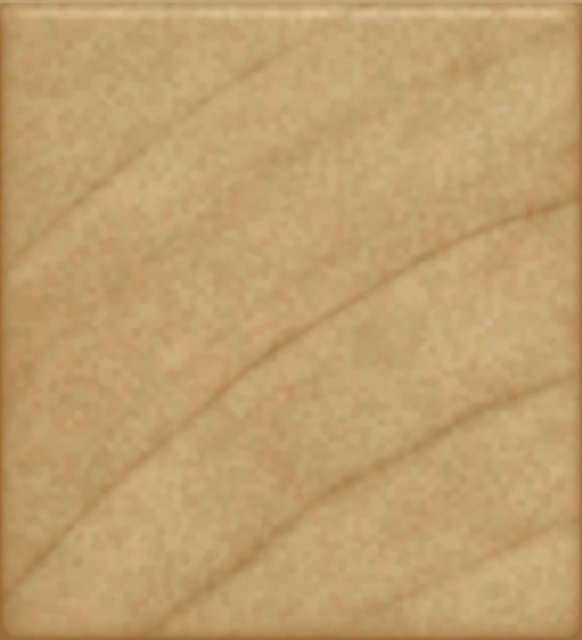
A Shadertoy shader for this texture:

```glsl
// A pale wooden tile: curved growth rings sweep up to the right over soft mottling.
// Rings are offsets of one bent arc, wobbled by layered sines; the mottling is
// smoothed cellular noise, and a rounded box gives the browned, bevelled rim.

vec2 hash2(vec2 p) {
    vec3 q = fract(p.xyx * vec3(0.1031, 0.1030, 0.0973));
    q += dot(q, q.yzx + 33.33);
    return fract((q.xx + q.yz) * q.zy);
}

// Random cell values blended by distance to the cell centres, about -0.5 to 0.5
float cellNoise(vec2 p) {
    vec2 id = floor(p), f = p - id;
    float total = 0.0, weight = 0.0;
    for (int j = -1; j <= 1; j++) {
        for (int i = -1; i <= 1; i++) {
            vec2 cell = vec2(i, j);
            vec2 offset = cell + 0.2 + 0.6 * hash2(id + cell + 50.0) - f;
            float w = exp(-5.0 * dot(offset, offset));
            total += w * hash2(id + cell + 190.0).x;
            weight += w;
        }
    }
    return total / weight - 0.5;
}

// Darkness of all growth rings: a thin core with a softer shade above it
float growthRings(vec2 p) {
    // Ring offset, core width, strength
    const vec3 rings[6] = vec3[6](
        vec3(-0.459, 0.010, 0.50), vec3(-0.232, 0.013, 0.68),
        vec3( 0.060, 0.009, 0.62), vec3( 0.155, 0.012, 0.20),
        vec3( 0.380, 0.018, 0.26), vec3( 0.572, 0.009, 0.58));

    float level = p.y - 1.112 * p.x + 0.441 * p.x * p.x;
    level *= 1.0 + 0.25 * p.x * step(0.0, level);
    level += 0.004 * sin(p.x * 19.0 + p.y * 6.0) + 0.002 * sin(p.x * 47.0 - p.y * 31.0);
    float slope = 1.112 - 0.882 * p.x;
    float stretch = inversesqrt(1.0 + slope * slope);

    float dark = 0.0;
    for (int i = 0; i < 6; i++) {
        float d = (level - rings[i].x) * stretch;
        float core = exp(-d * d / (rings[i].y * rings[i].y));
        float shade = exp(-abs(d) / (d > 0.0 ? 0.040 : 0.012));
        float patchy = 1.0 + 0.8 * cellNoise(p * 9.0 + float(i) * 7.0);
        dark += rings[i].z * patchy * (0.55 * core + 0.40 * shade);
    }
    return dark;
}

void mainImage(out vec4 fragColor, in vec2 fragCoord) {
    vec2 p = fragCoord / iResolution.y;
    vec2 size = iResolution.xy / iResolution.y;

    // Wood tone: broad drifts along the grain, then fine blurred mottling
    vec2 grain = mat2(0.8, -0.6, 0.6, 0.8) * p;
    float tone = 0.40 * cellNoise(grain * vec2(5.0, 14.0))
               + 0.25 * cellNoise(grain * vec2(22.0, 34.0) + 9.0)
               + 0.42 * cellNoise(p * 78.0)
               - growthRings(p)
               - 0.22 * exp(-p.x / 0.16);
    vec3 color = vec3(0.770, 0.647, 0.457) + tone * vec3(0.105, 0.132, 0.142);

    // Faint pink and green tints
    float tint = cellNoise(p * 44.0 + 31.0) + 0.6 * cellNoise(p * 8.0 + 3.0);
    color += tint * vec3(0.022, -0.014, -0.010);

    // Inset from the rounded outline, and from each side
    vec2 q = abs(p - 0.5 * size) - 0.5 * size + 0.025;
    float inset = 0.025 - length(max(q, 0.0)) - min(max(q.x, q.y), 0.0);
    inset = max(inset, 0.0);
    float top = size.y - p.y;
    float nearTop = smoothstep(0.05, 0.02, top);

    // Browned rim, broader on the left and bottom
    float rim = 0.75 * exp(-inset / 0.007)
              + 0.22 * exp(-p.x / 0.035)
              + 0.32 * exp(-p.y / 0.030)
              + 0.12 * exp(-(size.x - p.x) / 0.020);
    color = mix(color, vec3(0.58, 0.40, 0.19), min(rim, 0.85) * (1.0 - 0.35 * nearTop));

    // Lit bevel under the top edge and a pale outer sliver
    float side = smoothstep(0.0, 0.05, min(p.x, size.x - p.x));
    float bevel = exp(-pow((top - 0.021) / 0.008, 2.0)) * side;
    color += bevel * vec3(0.075, 0.085, 0.095);
    color = mix(color, vec3(0.76, 0.68, 0.54), 0.75 * smoothstep(0.007, 0.002, top));

    fragColor = vec4(clamp(color, 0.0, 1.0), 1.0);
}
```
